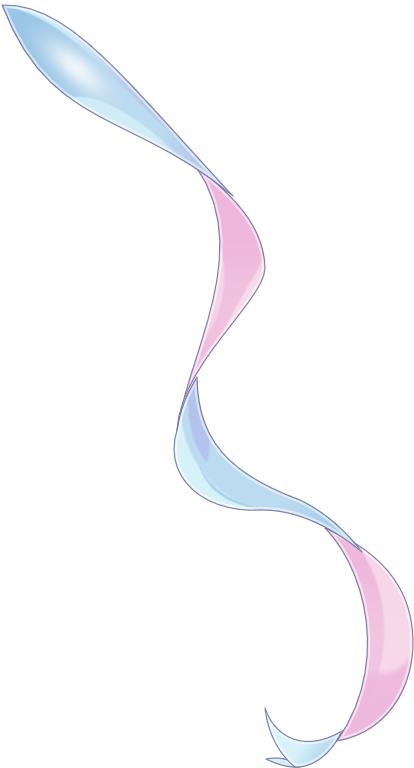
This background is drawn by a WebGL 1 fragment shader. Its source:

```glsl
precision highp float;
// A twisting two-sided ribbon, blue and pink, falling across a white ground.
uniform vec2 u_resolution;

#define HEIGHT 768.0   // drawing units along the canvas height
#define STEPS 14       // chords per curve
#define LINE 0.55      // half width of the outline
#define SOFT 1.6       // softness of the facet edges
#define RIM 0.55       // strength of the white inner rim

const vec3 WHITE = vec3(1.0);
const vec3 ICE = vec3(0.85, 0.95, 0.98);
const vec3 SKY = vec3(0.74, 0.86, 0.94);
const vec3 BLUE = vec3(0.60, 0.77, 0.90);
const vec3 LILAC = vec3(0.70, 0.76, 0.92);
const vec3 PINK = vec3(0.93, 0.72, 0.86);
const vec3 BLUSH = vec3(0.97, 0.86, 0.92);
const vec3 OUTLINE = vec3(0.43, 0.43, 0.62);

vec2 point, pen;              // shaded point and end of the current path
float gap, side, pixel;       // squared distance, inside sign, pixel size
vec3 canvas = vec3(1.0);

// Paths of cubic curves, y measured downwards
void begin(float x, float y) { pen = vec2(x, y); gap = 1e6; side = 1.0; }

void curve(float bx, float by, float cx, float cy, float dx, float dy) {
  vec2 a = pen, b = vec2(bx, by), c = vec2(cx, cy), d = vec2(dx, dy), u = a;
  for (int i = 1; i <= STEPS; i++) {
    float t = float(i) / float(STEPS), s = 1.0 - t;
    vec2 v = s*s*s*a + 3.0*s*t*(s*b + t*c) + t*t*t*d;
    vec2 e = v - u, w = point - u;
    vec2 q = w - e * clamp(dot(w, e) / dot(e, e), 0.0, 1.0);
    gap = min(gap, dot(q, q));
    if ((u.y > point.y) != (v.y > point.y) && w.x < e.x * w.y / e.y) side = -side;
    u = v;
  }
  pen = d;
}

float signedGap() { return side * sqrt(gap); }

void facet(inout vec3 ink, vec3 tint, float amount) {
  ink = mix(ink, tint, amount * (1.0 - smoothstep(-SOFT, SOFT, signedGap())));
}

// Soft elliptical light: centre, direction of the long axis, radii
float glow(vec2 centre, vec2 axis, vec2 radii) {
  vec2 q = point - centre;
  q = vec2(dot(q, axis), dot(q, vec2(-axis.y, axis.x))) / radii;
  return exp(-dot(q, q));
}

// Fill, white inner rim and outline of one panel
void lay(vec3 ink, float d) {
  ink = mix(ink, WHITE, RIM * (1.0 - smoothstep(0.4, 1.6, abs(d + 2.0))));
  canvas = mix(canvas, ink, clamp(0.5 - d / pixel, 0.0, 1.0));
  canvas = mix(canvas, OUTLINE, 0.9 * clamp(0.5 + (LINE - abs(d)) / pixel, 0.0, 1.0));
}

void tailTip() {
  begin(266.0, 759.0);
  curve(276.0, 757.0, 288.0, 757.0, 300.0, 767.0);
  curve(288.0, 768.0, 276.0, 764.0, 266.0, 759.0);
  lay(SKY, signedGap());
  begin(265.0, 708.0);
  curve(275.0, 738.0, 305.0, 753.0, 342.0, 731.0);
  curve(330.0, 757.0, 310.0, 768.0, 295.0, 767.0);
  curve(280.0, 755.0, 268.0, 735.0, 265.0, 708.0);
  float d = signedGap();
  vec3 ink = mix(ICE, SKY, smoothstep(295.0, 330.0, point.x + 0.6 * (point.y - 745.0)));
  lay(ink, d);
}

void lowerPink() {
  begin(325.0, 528.0);
  curve(366.0, 570.0, 390.0, 665.0, 337.0, 741.0);
  curve(385.0, 733.0, 414.0, 690.0, 413.0, 640.0);
  curve(412.0, 585.0, 378.0, 550.0, 325.0, 528.0);
  float d = signedGap();
  if (d > 3.0) return;
  vec3 ink = mix(PINK, BLUSH, 0.35 * smoothstep(550.0, 640.0, point.y));
  begin(350.0, 535.0);
  curve(388.0, 580.0, 396.0, 645.0, 366.0, 706.0);
  curve(470.0, 660.0, 440.0, 550.0, 350.0, 535.0);
  facet(ink, BLUSH, 0.85);
  float fold = point.y + 0.85 * (point.x - 413.0) - 654.0;
  ink = mix(ink, PINK, 0.9 * smoothstep(-4.0, 8.0, fold + 22.0 * smoothstep(400.0, 360.0, point.x)));
  lay(ink, d);
}

void middleBlue() {
  begin(197.0, 377.0);
  curve(198.0, 440.0, 228.0, 473.0, 300.0, 500.0);
  curve(325.0, 512.0, 345.0, 530.0, 362.0, 552.0);
  curve(335.0, 530.0, 300.0, 510.0, 262.0, 510.0);
  curve(205.0, 514.0, 162.0, 478.0, 177.0, 430.0);
  curve(180.0, 410.0, 186.0, 395.0, 197.0, 377.0);
  float d = signedGap();
  if (d > 3.0) return;
  vec3 ink = mix(SKY, BLUE, 0.55 * smoothstep(270.0, 340.0, point.x));
  begin(180.0, 400.0);
  curve(180.0, 450.0, 205.0, 495.0, 262.0, 511.0);
  curve(190.0, 525.0, 140.0, 460.0, 180.0, 400.0);
  facet(ink, ICE, 0.95);
  begin(188.0, 385.0);
  curve(186.0, 425.0, 195.0, 450.0, 207.0, 462.0);
  curve(216.0, 430.0, 200.0, 405.0, 198.0, 370.0);
  curve(195.0, 375.0, 191.0, 380.0, 188.0, 385.0);
  facet(ink, LILAC, 0.95);
  begin(200.0, 468.0);
  curve(212.0, 490.0, 232.0, 503.0, 262.0, 509.0);
  curve(235.0, 506.0, 210.0, 495.0, 200.0, 468.0);
  facet(ink, BLUE, 0.9);
  lay(ink, d);
}

void upperPink() {
  begin(195.0, 165.0);
  curve(232.0, 195.0, 264.0, 225.0, 265.0, 268.0);
  curve(265.0, 300.0, 180.0, 365.0, 177.0, 430.0);
  curve(189.0, 351.0, 255.0, 250.0, 195.0, 165.0);
  float d = signedGap();
  if (d > 3.0) return;
  vec3 ink = mix(PINK, BLUSH, 0.3 * smoothstep(230.0, 310.0, point.y));
  begin(266.0, 255.0);
  curve(250.0, 285.0, 235.0, 305.0, 222.0, 335.0);
  curve(205.0, 355.0, 195.0, 375.0, 185.0, 400.0);
  curve(225.0, 360.0, 285.0, 300.0, 266.0, 255.0);
  facet(ink, BLUSH, 0.9);
  begin(218.0, 240.0);
  curve(232.0, 280.0, 222.0, 315.0, 198.0, 352.0);
  curve(205.0, 315.0, 217.0, 280.0, 218.0, 240.0);
  facet(ink, BLUSH, 0.75);
  ink = mix(ink, PINK, 0.8 * glow(vec2(193.0, 368.0), vec2(-0.44, 0.9), vec2(36.0, 9.0)));
  lay(ink, d);
}

void topBlue() {
  begin(2.0, 5.0);
  curve(70.0, 3.0, 125.0, 80.0, 233.0, 196.0);
  curve(130.0, 110.0, 50.0, 130.0, 2.0, 5.0);
  float d = signedGap();
  if (d > 3.0) return;
  vec3 ink = mix(BLUE, SKY, smoothstep(20.0, 150.0, point.x));
  ink = mix(ink, WHITE, 0.8 * glow(vec2(76.0, 68.0), vec2(0.75, 0.66), vec2(38.0, 14.0)));
  begin(60.0, 100.0);
  curve(90.0, 88.0, 130.0, 110.0, 175.0, 152.0);
  curve(135.0, 145.0, 90.0, 128.0, 60.0, 100.0);
  facet(ink, ICE, 0.75);
  begin(2.0, 5.0);
  curve(70.0, 18.0, 112.0, 82.0, 190.0, 150.0);
  curve(140.0, 85.0, 75.0, -5.0, 2.0, 5.0);
  facet(ink, mix(ICE, LILAC, smoothstep(50.0, 150.0, point.x)), 0.85);
  ink = mix(ink, LILAC, 0.6 * smoothstep(150.0, 195.0, point.x));
  lay(ink, d);
}

void main() {
  pixel = HEIGHT / u_resolution.y;
  point = vec2(gl_FragCoord.x, u_resolution.y - gl_FragCoord.y) * pixel;
  // Back to front
  tailTip();
  lowerPink();
  middleBlue();
  upperPink();
  topBlue();
  gl_FragColor = vec4(canvas, 1.0);
}
```
